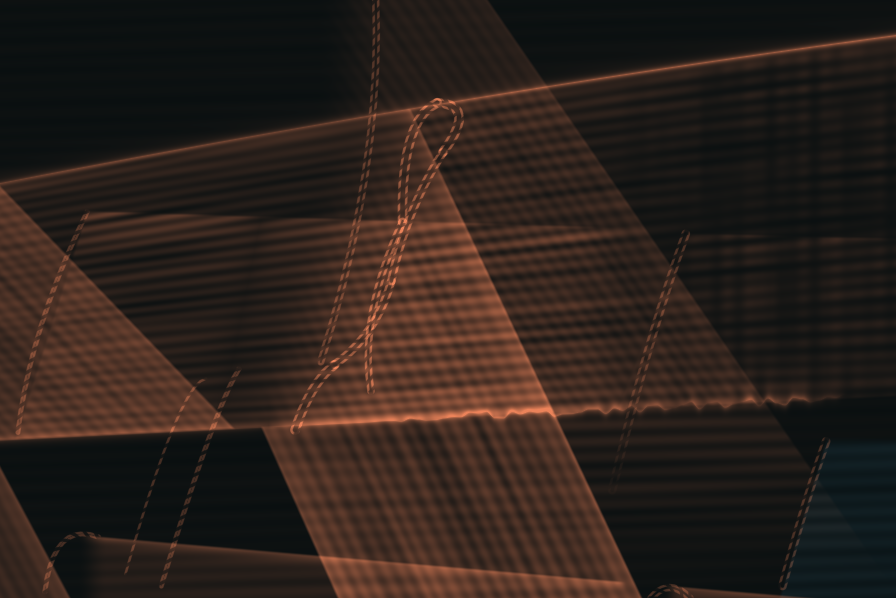
A WebGL 2 fragment shader for this background:

```glsl
#version 300 es
precision highp float;
// Copper light sheets crossing in the dark: straight folds bound translucent
// fills, fine strands weave through them, and dashed trails curl on top.
// Light is summed as one scalar, then mapped from deep teal to copper.
uniform vec2 u_resolution;
out vec4 fragColor;

const vec3 DEEP = vec3(.035, .058, .062);
const vec3 COPPER = vec3(.72, .41, .285);
const vec3 COOL = vec3(.01, .045, .06);
const float SOFT = .003;        // softness of sheet borders
const float BAND_STRANDS = 25.; // strands across the main band
const float RAY_STRANDS = 43.;  // diagonal strands per unit
const float DASH = .019;        // dash spacing along a trail
const int STEPS = 10;           // segments per trail

float hash(vec2 p) {
  vec3 q = fract(p.xyx * .1031);
  q += dot(q, q.yzx + 33.33);
  return fract((q.x + q.y) * q.z);
}

float noise(vec2 p) {
  vec2 i = floor(p), f = fract(p);
  f *= f * (3. - 2. * f);
  return mix(mix(hash(i), hash(i + vec2(1, 0)), f.x),
             mix(hash(i + vec2(0, 1)), hash(i + 1.), f.x), f.y);
}

float cover(float d) { return smoothstep(-SOFT, SOFT, d); }
float glow(float d, float w) { return exp(-abs(d) / w); }

// Distance to a descending line through a and b, positive on its left
float west(vec2 p, float ax, float ay, float bx, float by) {
  vec2 d = normalize(vec2(bx - ax, by - ay)), q = p - vec2(ax, ay);
  return d.y * q.x - d.x * q.y;
}

// Irregular parallel threads, varied slowly by "along"
float strands(float t, float along) {
  float wave = .5 + .5 * cos(6.2832 * (t + .3 * noise(vec2(t * .4, along))));
  return .07 + .65 * wave + .7 * noise(vec2(t * 1.7, along * 2.));
}

// Two rows of slanted dashes along a quadratic curve
float trail(vec2 p, float ax, float ay, float bx, float by, float cx, float cy, float halfWidth) {
  vec2 a = vec2(ax, ay), b = vec2(bx, by), c = vec2(cx, cy), prev = a;
  float best = 9., phase = 0., walked = 0.;
  for (int i = 1; i <= STEPS; i++) {
    float t = float(i) / float(STEPS);
    vec2 next = mix(mix(a, b, t), mix(b, c, t), t), e = next - prev, q = p - prev;
    float len = length(e), h = clamp(dot(q, e) / (len * len), 0., 1.);
    float d = length(q - e * h);
    if (d < best) {
      best = d;
      phase = walked + h * len + .9 * (e.x * q.y - e.y * q.x) / len;
    }
    walked += len;
    prev = next;
  }
  float row = 1. - smoothstep(.0008, .0034, abs(best - halfWidth));
  return row * (.12 + .88 * smoothstep(.4, .2, abs(fract(phase / DASH) - .5)));
}

void main() {
  vec2 p = gl_FragCoord.xy / u_resolution * vec2(1.5, 1);
  float x = p.x, y = p.y;

  // Folds: signed distances, positive inside each sheet
  float ridge = .693 + .165 * x + .02 * x * (1.5 - x) - y;
  float seam = y - .264 - .049 * x;
  float ray = west(p, .674, .844, 1.074, 0.);
  float wide = west(p, .816, 1., 1.328, .258);
  float wing = west(p, 0., .688, .322, .355);
  float corner = west(p, 0., .219, .117, 0.);
  float rayLeft = -west(p, .42, .326, .566, 0.);
  float shelf = .651 - .031 * x - y;
  float panel = .638 - .025 * x - y;
  float base = .116 - .086 * x - y;
  float band = cover(ridge) * cover(seam), below = cover(-seam);
  float between = cover(wide) * cover(-ray);

  // Thread patterns
  float weave = strands(BAND_STRANDS * ridge / max(ridge + seam, .1), x * 2.);
  float rays = strands(ray * RAY_STRANDS, y * 2.);
  float wideRays = strands(wide * RAY_STRANDS * 1.2, y * 2.);
  float rows = strands((y - .03 * x) * 38., x);
  float grain = noise(vec2(x * 55., y * 4.));

  // Dim background and main band
  float light = .025 * rows;
  light += cover(-ridge) * cover(wide) * smoothstep(.53, .66, x) * (.08 + .06 * wideRays);
  light += band * weave * (.07 + .13 * glow(ridge, .09)) * mix(1., .4 + .8 * grain, smoothstep(.95, 1.3, x));
  light += band * between * (.075 * weave + .09 * wideRays);
  light += below * between * .13 * rows * smoothstep(0., .3, y);

  // Shelf, wing and panel inside the band
  float shelfIn = cover(shelf) * cover(-west(p, .146, .646, .03, .277)) * smoothstep(1.06, .95, x);
  shelfIn *= 1. - .5 * glow(x - .31 - .2 * y, .025);
  light += band * shelfIn * weave * (.1 + .16 * glow(shelf, .035));
  light += band * cover(wing) * (.15 + .13 * strands(wing * 50., y) + .12 * glow(wing, .02));
  float panelIn = cover(panel) * cover(-west(p, 1.148, .609, 1.035, .316));
  light += band * panelIn * weave * (.04 + .1 * glow(panel, .03)) * (.5 + grain);

  // Central ray above and below the seam
  float leftFade = smoothstep(-.05, .16, -west(p, .63, .85, .45, .32));
  light += band * cover(ray) * leftFade * (.11 + .15 * (rays + weave) * smoothstep(.9, .5, y));
  light += below * cover(ray) * cover(rayLeft) * (.07 + .2 * rays + .08 * rows
    + .26 * glow(rayLeft, .03) + .12 * glow(rayLeft - .14, .025));
  light += cover(ray) * cover(ridge) * (.2 * glow(ray, .025) + .22 * glow(ray, .005));
  light += cover(wide) * .1 * glow(wide, .012) * smoothstep(.25, .6, y);

  // Lower sheets
  light += below * cover(corner) * (.15 + .1 * strands(corner * 45., y) + .25 * glow(corner, .015));
  float gap = smoothstep(1.03, 1.05, x) * smoothstep(1.14, 1.11, x);
  light += cover(base) * smoothstep(.13, .18, x) * (1. - gap) * (.08 + .06 * rows + .4 * glow(base, .009));

  // Glowing ridge and ragged seam
  light += glow(ridge, .0035) * (.35 + .3 * smoothstep(.5, 1.1, x)) + .12 * glow(ridge, .014);
  float ragged = seam - .014 * (noise(vec2(x * 70., 3)) - .4) * smoothstep(.6, .8, x);
  float heat = mix(.3, .6, smoothstep(.4, .55, x)) * mix(1., grain * .8, smoothstep(.9, 1.1, x));
  heat *= smoothstep(1.43, 1.36, x) * (1. - .6 * glow(x - .45, .025));
  light += heat * (glow(ragged, .005) + .5 * cover(ragged) * glow(ragged, .025));

  // Dashed trails: central loop, then fainter outliers
  float curl = trail(p, .621, .346, .6, .47, .674, .63, .004)
    + trail(p, .674, .63, .67, .8, .732, .828, .006)
    + trail(p, .732, .828, .8, .825, .742, .746, .006)
    + trail(p, .742, .746, .68, .65, .655, .53, .005)
    + trail(p, .655, .53, .63, .44, .56, .39, .005)
    + trail(p, .56, .39, .52, .36, .494, .281, .006);
  float faint = trail(p, .629, 1., .64, .72, .537, .395, .004)
    + trail(p, .146, .646, .05, .45, .03, .277, .002)
    + trail(p, .345, .367, .3, .36, .21, .04, 0.)
    + trail(p, .4, .383, .36, .32, .27, .02, .002)
    + trail(p, 1.148, .609, 1.08, .42, 1.025, .18, .005) * smoothstep(.1, .5, y)
    + trail(p, 1.383, .262, 1.35, .17, 1.31, .02, .005)
    + trail(p, .075, .01, .09, .13, .165, .102, .002)
    + trail(p, 1.09, 0., 1.12, .035, 1.155, 0., .004);
  light += .5 * curl + .33 * faint;

  // Cool panel at the lower right, then the final tint
  float cool = smoothstep(.27, .255, y) * cover(-west(p, 1.383, .262, 1.309, .01));
  vec3 color = mix(DEEP, COPPER, clamp(light, 0., 1.3));
  fragColor = vec4(color + COOL * cool * (.4 + .6 * rows), 1);
}
```
